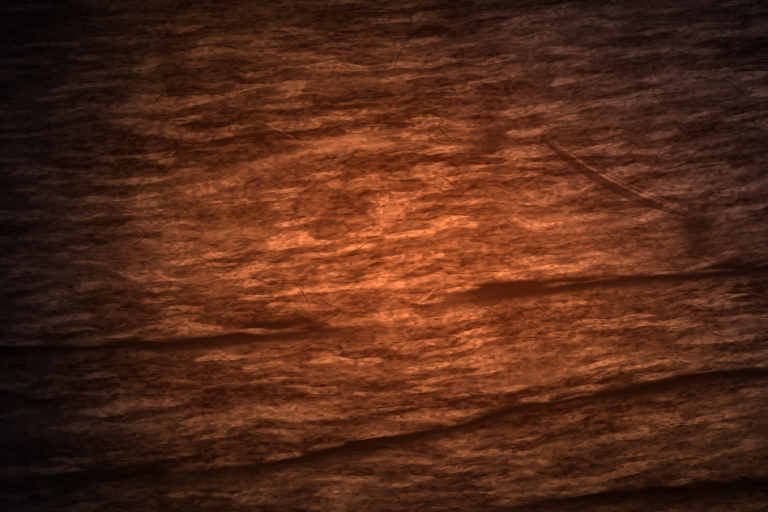
Give the GLSL for this texture, as a WebGL 2 fragment shader.

```glsl
#version 300 es
precision highp float;
uniform vec2 u_resolution;
out vec4 outColor;

vec2 hash2(vec2 c) {
  return fract(sin(vec2(dot(c, vec2(127.1, 311.7)), dot(c, vec2(269.5, 183.3)))) * 43758.5);
}

// Cellular noise: random cell values blended by distance
float cells(vec2 p) {
  vec2 base = floor(p);
  float sum = 0.0, total = 0.0;
  for (int j = -1; j <= 1; j++)
    for (int i = -1; i <= 1; i++) {
      vec2 cell = base + vec2(i, j);
      vec2 d = cell + hash2(cell) - p;
      float weight = exp(-7.0 * dot(d, d));
      sum += weight * hash2(cell + 37.0).x;
      total += weight;
    }
  return sum / total;
}

// Dark fissure with a crisp upper lip and a soft lower shadow
float fissure(float d, float width) {
  float w = d > 0.0 ? width * 0.5 : width * 1.4;
  return exp(-d * d / (w * w));
}

// Bowed strand from a to b, tapering at both ends
float strand(vec2 p, vec2 a, vec2 b, float bow, float width) {
  vec2 ab = b - a;
  float len = length(ab);
  vec2 dir = ab / len;
  float t = clamp(dot(p - a, dir) / len, 0.0, 1.0);
  float arch = 4.0 * t * (1.0 - t);
  vec2 onCurve = a + ab * t + vec2(-dir.y, dir.x) * bow * len * arch;
  float soft = 0.8 / u_resolution.y;
  float w = width * (0.35 + 0.65 * arch);
  return 1.0 - smoothstep(w - soft, w + soft, length(p - onCurve));
}

float spot(vec2 p, vec2 centre, vec2 size) {
  vec2 d = (p - centre) / size;
  return exp(-dot(d, d));
}

void main() {
  vec2 p = gl_FragCoord.xy / u_resolution.y;
  p.x *= 1.5 * u_resolution.y / u_resolution.x;
  float x = p.x;

  // Grain coordinates follow the gently slanted fibres
  vec2 grain = vec2(x, p.y - 0.05 * x - 0.03 * x * x);
  grain.y += 0.004 * sin(x * 7.0 + p.y * 9.0) + 0.002 * sin(x * 19.0 - p.y * 23.0)
           + 0.0012 * sin(x * 57.0 + p.y * 41.0);

  // Bark relief, from broad plates to fine fibres
  float broad = cells(grain * vec2(2.2, 17.0));
  float plate = cells(grain * vec2(6.0, 46.0) + 11.0);
  float flake = cells(grain * vec2(15.0, 90.0) + 23.0);
  float fibre = cells(grain * vec2(38.0, 150.0) + 41.0);
  float dust = cells(grain * vec2(120.0, 230.0) + 67.0);
  float relief = 0.15 * broad + 0.19 * plate + 0.23 * flake + 0.23 * fibre + 0.20 * dust;
  relief = 0.52 + 1.75 * (relief - 0.5);

  // Ragged cracks and bright splintered edges
  relief -= 0.30 * (1.0 - smoothstep(0.0, 0.06, abs(plate - 0.42))) * flake;
  relief -= 0.25 * (1.0 - smoothstep(0.0, 0.10, abs(flake - 0.35))) * fibre;
  relief += 0.30 * smoothstep(0.60, 0.85, flake) * (0.3 + dust);

  // Pale worn patches, broken up by the fibres
  float worn = spot(p, vec2(0.76, 0.465), vec2(0.13, 0.025)) + spot(p, vec2(0.70, 0.72), vec2(0.07, 0.018))
             + 0.7 * spot(p, vec2(1.40, 0.43), vec2(0.12, 0.025)) + 0.6 * spot(p, vec2(0.66, 0.65), vec2(0.08, 0.015));
  relief += 0.55 * worn * smoothstep(0.25, 0.75, 0.6 * plate + 0.4 * fibre);

  // Long fissures between the bark layers
  float y = p.y + 0.020 * (plate - 0.5) + 0.012 * (flake - 0.5);
  float gap = fissure(y - 0.315 - 0.07 * x, 0.016) * (1.0 - smoothstep(0.60, 0.80, x));
  gap = max(gap, fissure(y - 0.336 - 0.10 * x, 0.016) * smoothstep(0.80, 0.95, x));
  gap = max(gap, fissure(y - 0.065 - 0.21 * smoothstep(0.2, 1.55, x), 0.016)
                 * (0.55 + 0.45 * smoothstep(0.2, 0.7, x)));
  gap = max(gap, fissure(y + 0.053 - 0.07 * x, 0.016) * smoothstep(0.8, 1.15, x));
  gap = max(gap, 0.6 * spot(p, vec2(1.36, 0.545), vec2(0.035, 0.05)));
  gap = max(gap, 0.5 * spot(p, vec2(0.96, 0.720), vec2(0.025, 0.03)));
  relief = max(relief, 0.03) * (1.0 - 0.93 * gap);

  // Scattered splinters, each with a thin shadow
  for (int i = 0; i < 80; i++) {
    vec2 r = hash2(vec2(i, 5.0)), s = hash2(vec2(i, 19.0));
    vec2 a = r * vec2(1.5, 1.0);
    float angle = (s.x - 0.5) * 2.4;
    vec2 b = a + (0.015 + 0.05 * s.y) * vec2(cos(angle), sin(angle));
    float bow = 0.4 * (fract(s.x * 7.0) - 0.5);
    relief *= 1.0 - 0.40 * strand(p + vec2(0.0, 0.004), a, b, bow, 0.0016);
    relief += 0.20 * strand(p, a, b, bow, 0.0006);
  }

  // Fallen twig, its shadow, and smaller slivers
  vec2 tip = vec2(1.064, 0.740), tail = vec2(1.344, 0.590);
  relief *= 1.0 - 0.55 * strand(p + vec2(0.004, 0.011), tip, tail, -0.06, 0.008);
  relief += 0.32 * strand(p, tip, tail, -0.06, 0.0020) * (0.5 + fibre);
  relief += 0.25 * strand(p, vec2(1.17, 0.668), tail, -0.01, 0.0018);
  relief += 0.35 * strand(p, vec2(0.50, 0.766), vec2(0.605, 0.707), 0.04, 0.0012);
  relief += 0.30 * strand(p, vec2(0.81, 0.408), vec2(0.853, 0.440), -0.08, 0.0018);

  // Wide light on the wood, cooler toward the left and upper right
  float leftFade = smoothstep(-0.15, 0.40, x);
  float light = spot(p, vec2(0.87, 0.48), vec2(0.92, 0.60)) * mix(0.45, 1.0, leftFade);
  float cool = max(1.0 - smoothstep(0.0, 0.4, x), smoothstep(1.45, 2.15, x + p.y));
  vec3 wood = mix(vec3(0.50, 0.325, 0.215), vec3(0.38, 0.28, 0.25), cool);

  // Orange haze fills the shadows around the centre
  float haze = spot(p, vec2(0.82, 0.50), vec2(0.60, 0.40));
  vec3 color = wood * relief * light + vec3(0.36, 0.130, 0.037) * haze * mix(0.5, 1.0, leftFade);
  color += vec3(0.040, 0.012, 0.004) * leftFade * (1.0 - cool) + vec3(0.010, 0.004, 0.012) * cool;
  color *= 1.0 - 0.30 * gap * (1.0 - 0.6 * haze);
  outColor = vec4(clamp(color, 0.0, 1.0), 1.0);
}
```
